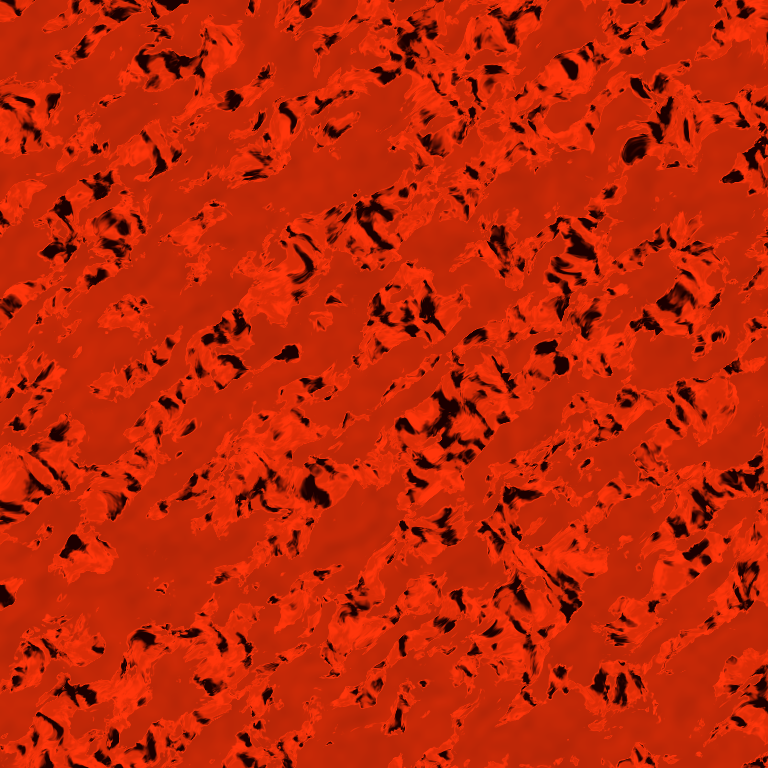
Write a three.js fragment shader that draws this texture.

```glsl
// Molten red crust: smooth diagonal slabs split by ragged bright veins with charred stripes.
varying vec2 vUv;

const vec3 SLAB_DIM = vec3(0.70, 0.143, 0.025);
const vec3 SLAB_LIT = vec3(0.81, 0.165, 0.030);
const vec3 VEIN_DIM = vec3(0.85, 0.172, 0.028);
const vec3 VEIN_HOT = vec3(1.00, 0.208, 0.042);
const vec3 CHAR = vec3(0.11, 0.000, 0.000);

const float GRAIN_ANGLE = 0.70;
const float VEIN_LEVEL = 0.505;

float hash(vec2 cell) {
  vec3 h = fract(vec3(cell.xyx) * 0.1031);
  h += dot(h, h.yzx + 33.33);
  return fract((h.x + h.y) * h.z);
}

float valueNoise(vec2 p) {
  vec2 cell = floor(p);
  vec2 f = fract(p);
  vec2 w = f * f * (3.0 - 2.0 * f);
  float low = mix(hash(cell), hash(cell + vec2(1.0, 0.0)), w.x);
  float high = mix(hash(cell + vec2(0.0, 1.0)), hash(cell + vec2(1.0, 1.0)), w.x);
  return mix(low, high, w.y);
}

// Layered noise, normalised to a mean of one half.
float fbm(vec2 p) {
  float sum = 0.0;
  float total = 0.0;
  float amplitude = 1.0;
  for (int i = 0; i < 3; i++) {
    sum += amplitude * valueNoise(p);
    total += amplitude;
    amplitude *= 0.6;
    p = p * 2.03 + 17.3;
  }
  return sum / total;
}

vec2 rotate(vec2 p, float angle) {
  float c = cos(angle);
  float s = sin(angle);
  return vec2(c * p.x + s * p.y, c * p.y - s * p.x);
}

// Bends the coordinates so that no feature runs quite straight.
vec2 warp(vec2 p, float frequency, float amount) {
  vec2 shift = vec2(valueNoise(p * frequency + 5.1), valueNoise(p * frequency + 61.7));
  return p + amount * (shift - 0.5);
}

// Height of the vein field, stretched along the x axis.
float veinField(vec2 p, float roughness) {
  float broad = valueNoise(p * vec2(16.0, 40.0) + 31.0);
  float medium = valueNoise(p * vec2(38.0, 72.0) + 83.0);
  return 0.68 * broad + 0.32 * medium + 0.4 * (roughness - 0.5);
}

// Short stripes across the veins, gathered in loose clusters.
float charField(vec2 p, float roughness) {
  float stripes = valueNoise(p * vec2(112.0, 50.0) + 12.0);
  float clusters = valueNoise(p * 30.0 + 47.0);
  return 0.6 * stripes + 0.2 * clusters + 0.1 + 0.5 * (roughness - 0.5);
}

void main() {
  vec2 grain = warp(rotate(vUv, GRAIN_ANGLE) + 3.0, 22.0, 0.024);
  vec2 bent = warp(grain, 75.0, 0.008);
  float fringe = fbm(bent * vec2(78.0, 115.0));
  float combing = fbm(bent * vec2(85.0, 130.0) + 29.0);

  // Slabs: smooth with faint ripples.
  float ripple = 0.6 * valueNoise(grain * vec2(30.0, 60.0)) + 0.4 * valueNoise(vUv * 70.0);
  vec3 slab = mix(SLAB_DIM, SLAB_LIT, ripple);

  // Veins: hot, with a thin bright rim at the slab edge.
  float depth = veinField(grain, fringe) - VEIN_LEVEL;
  float vein = smoothstep(-0.035, 0.028, depth);
  float rim = exp(-pow(abs(depth - 0.01) / 0.025, 2.0));
  float heat = max(smoothstep(0.3, 0.7, combing), 0.75 * rim);
  vec3 color = mix(slab, mix(VEIN_DIM, VEIN_HOT, heat), vein);

  // Char: dark stripes kept to the inside of the veins.
  float burn = smoothstep(0.49, 0.72, charField(bent, combing));
  color = mix(color, CHAR, burn * smoothstep(0.015, 0.085, depth));

  gl_FragColor = vec4(color, 1.0);
}
```
